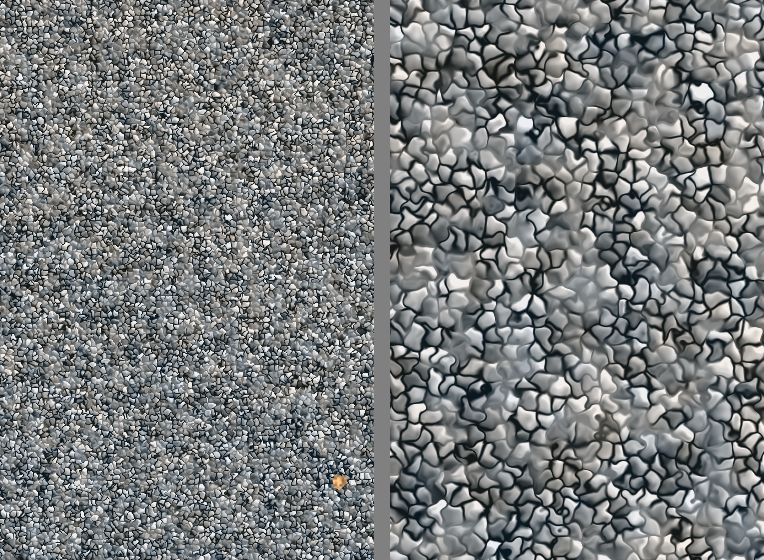
Left: the whole. Right: its middle third, enlarged.
This texture is drawn by a Shadertoy shader. Its source:

```glsl
const float GRAINS_PER_HEIGHT = 104.0;
const vec2 LIGHT_DIR = vec2(0.6, 0.8);
const vec3 SHADOW = vec3(0.0, 0.035, 0.048);
const vec3 SUNLIT = vec3(1.0, 0.985, 0.975);
const vec3 WARM_SHIFT = vec3(0.035, 0.0, -0.035);
const vec3 OCHRE = vec3(0.84, 0.64, 0.43);

float hash(vec2 p) {
    return fract(sin(dot(p, vec2(127.1, 311.7))) * 43758.5453);
}

vec2 hash2(vec2 p) {
    return vec2(hash(p), hash(p + 57.3));
}

float noise(vec2 p) {
    vec2 i = floor(p);
    vec2 f = fract(p);
    f = f * f * (3.0 - 2.0 * f);
    float low = mix(hash(i), hash(i + vec2(1, 0)), f.x);
    float high = mix(hash(i + vec2(0, 1)), hash(i + vec2(1, 1)), f.x);
    return mix(low, high, f.y);
}

// Bends the cell borders so the stones look chipped
vec2 warp(vec2 p, float amount) {
    return p + amount * (vec2(noise(p * 1.7), noise(p * 1.7 + 31.0)) - 0.5);
}

// Nearest stone: offset from its centre (xy), gap to the next one (z), id (w)
vec4 nearestStone(vec2 p) {
    vec2 cell = floor(p);
    vec2 offset = vec2(0.0);
    float first = 9.0, second = 9.0, id = 0.0;
    for (int y = -1; y <= 1; y++) {
        for (int x = -1; x <= 1; x++) {
            vec2 c = cell + vec2(x, y);
            vec2 d = p - c - 0.5 - 0.85 * (hash2(c) - 0.5);
            float dist = length(d);
            if (dist < first) {
                second = first;
                first = dist;
                offset = d;
                id = hash(c + 13.7);
            } else {
                second = min(second, dist);
            }
        }
    }
    return vec4(offset, second - first, id);
}

// Brightness of stones, their lit sides and the crevices between them
float gravelTone(vec2 p, vec4 stone) {
    float slope = dot(stone.xy, LIGHT_DIR);
    float face = 0.42 + 0.4 * stone.w + 0.48 * slope;
    face += 0.28 * (noise(p * 2.6) - 0.5);
    float glint = smoothstep(0.2, 0.38, slope) * step(0.55, stone.w);
    float crevice = mix(0.03, 0.5, smoothstep(0.3, 0.85, noise(p * 0.9 + 71.0)));
    float body = smoothstep(0.02, 0.34, stone.z);
    return mix(crevice, face + 0.12 * glint, body);
}

vec3 gravelColor(float tone, float warmth) {
    return mix(SHADOW, SUNLIT, clamp(tone, 0.06, 0.95)) + WARM_SHIFT * warmth;
}

// Coverage of a single rough pebble
float pebbleMask(vec2 p, vec2 center, float radius) {
    float rough = radius * 0.7 * (noise(p * 180.0) - 0.5);
    return 1.0 - smoothstep(-0.0015, 0.0015, length(p - center) - radius + rough);
}

void mainImage(out vec4 fragColor, in vec2 fragCoord) {
    vec2 uv = fragCoord / iResolution.xy;
    vec2 p = fragCoord / iResolution.y;
    float aspect = iResolution.x / iResolution.y;

    // Gravel with faint broad patches
    vec2 q = warp(p * GRAINS_PER_HEIGHT, 0.7);
    vec4 stone = nearestStone(q);
    float patches = noise(p * 14.0) - 0.5;
    float tone = gravelTone(q, stone) + 0.06 * patches;
    float warmth = 1.3 * (noise(q * 0.6 + 19.0) - 0.5) + 0.5 * (uv.y - 0.5) + 0.3 * patches;
    vec3 color = gravelColor(tone, warmth);

    // One ochre pebble near the lower right
    float pebble = pebbleMask(p, vec2(0.908 * aspect, 0.14), 0.013);
    vec3 ochre = OCHRE * (0.6 + 0.7 * noise(p * 240.0));
    color = mix(color, ochre, pebble);

    fragColor = vec4(color, 1.0);
}
```
